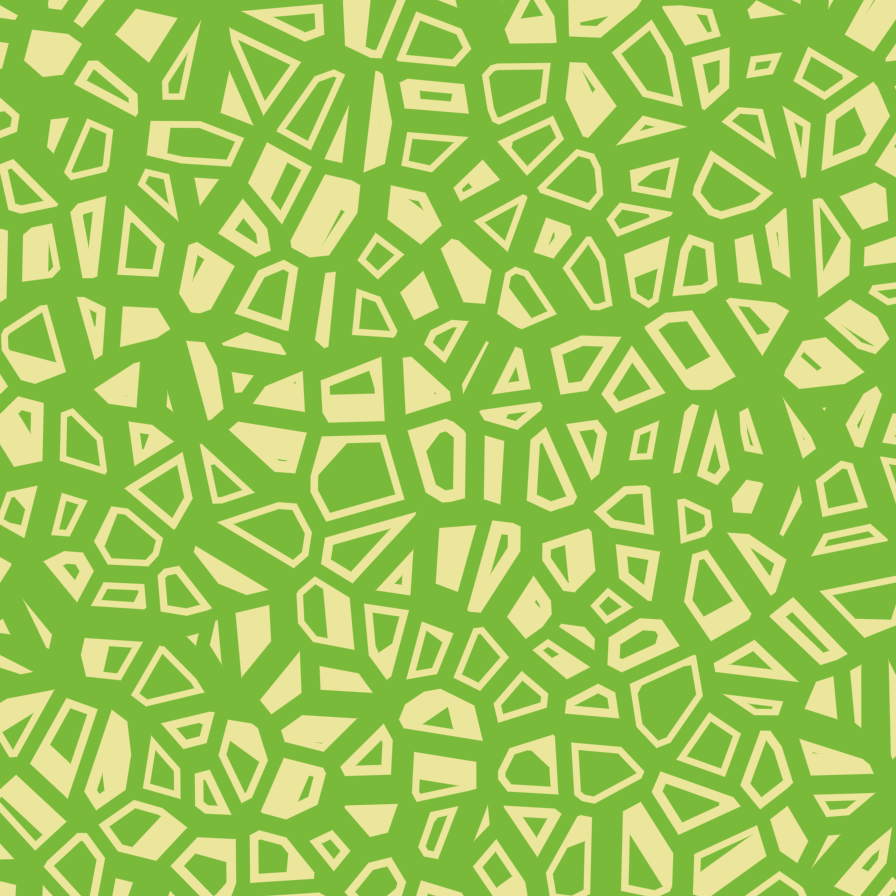
Reproduce this pattern procedurally as a Shadertoy shader.

```glsl
const vec3 LEAF = vec3(0.48, 0.73, 0.23);
const vec3 CREAM = vec3(0.92, 0.90, 0.61);

vec2 hash2(vec2 p) {
    vec2 q = vec2(dot(p, vec2(127.1, 311.7)), dot(p, vec2(269.5, 183.3)));
    return fract(sin(q) * 43758.545);
}

// Scattered seed point belonging to one grid square
vec2 seedPoint(vec2 id) {
    return id + 0.5 + 1.3 * (hash2(id) - 0.5);
}

// Grid square whose seed lies closest to p
vec2 nearestSeed(vec2 p) {
    vec2 best = floor(p);
    float bestDist = 1e3;
    for (int y = -2; y <= 2; y++)
    for (int x = -2; x <= 2; x++) {
        vec2 id = floor(p) + vec2(x, y);
        vec2 toSeed = seedPoint(id) - p;
        float dist = dot(toSeed, toSeed);
        if (dist < bestDist) {
            bestDist = dist;
            best = id;
        }
    }
    return best;
}

// Signed depth inside the shard outline (x) and inside its hole (y)
vec2 shardDepth(vec2 p) {
    vec2 home = nearestSeed(p);
    vec2 site = seedPoint(home);
    float thinStroke = mix(0.1, 0.2, pow(hash2(home + 57.0).x, 2.0));
    vec2 depth = vec2(1e3);
    for (int y = -3; y <= 3; y++)
    for (int x = -3; x <= 3; x++) {
        if (x == 0 && y == 0) continue;
        vec2 offset = vec2(x, y);
        vec2 other = seedPoint(home + offset);
        float edge = dot(0.5 * (site + other) - p, normalize(other - site));

        // Every side has its own gap, and a few sides are extra thick
        vec2 side = hash2(home * 1.7 + offset * 5.3 + 11.0);
        float gap = 0.1 + 0.25 * side.x * side.x * side.x;
        float stroke = thinStroke + 0.3 * step(0.9, side.y);
        depth = min(depth, edge - gap - vec2(0.0, stroke));
    }
    return depth;
}

void mainImage(out vec4 fragColor, in vec2 fragCoord) {
    float scale = 14.0 / iResolution.y;
    vec2 depth = shardDepth(fragCoord * scale);
    vec2 cover = smoothstep(-0.8 * scale, 0.8 * scale, depth);
    fragColor = vec4(mix(LEAF, CREAM, cover.x - cover.y), 1.0);
}
```
